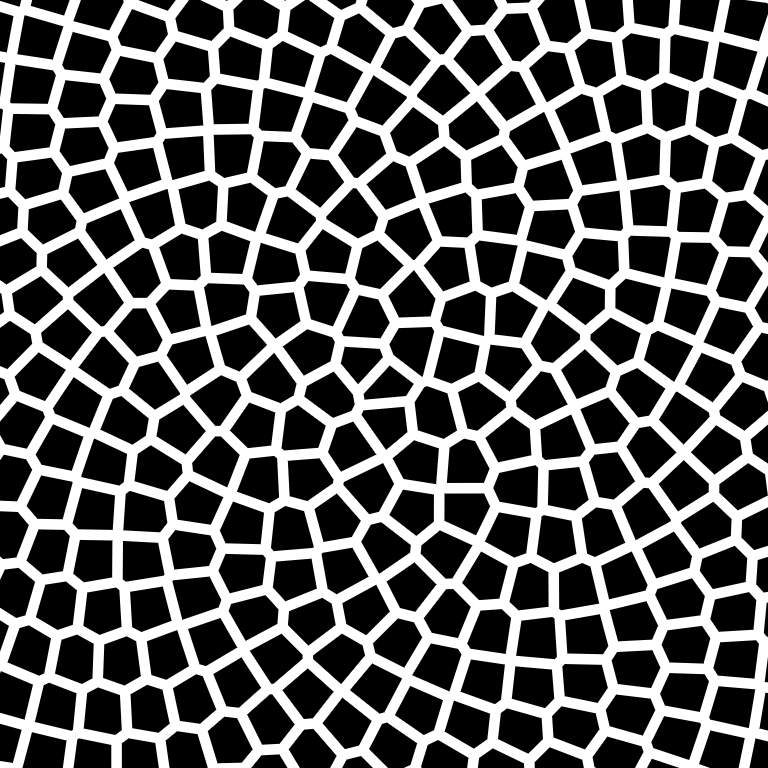
A Shadertoy shader for this pattern:

```glsl
// Voronoi cells of a sunflower (golden angle) spiral: black tiles with white walls.

#define SEEDS_IN_CIRCLE 200.0   // seeds inside the circle touching the canvas edges
#define WALL_HALF_WIDTH 0.0069  // half thickness of a wall, in canvas heights
#define SEARCH_RINGS 3.5        // radial search reach, in units of seed scale
#define GOLDEN_ANGLE 2.39996323
#define WALL_COLOR vec3(1.0)
#define TILE_COLOR vec3(0.0)

// Position of the n-th seed; radius grows with sqrt(n) for equal-area cells
vec2 seedPosition(int n, float scale) {
    float angle = float(n) * GOLDEN_ANGLE;
    return scale * sqrt(float(n)) * vec2(cos(angle), sin(angle));
}

// Exact distance from p to the closest cell wall
float wallDistance(vec2 p) {
    float scale = 0.5 / sqrt(SEEDS_IN_CIRCLE);
    float ring = length(p) / scale;

    // Only seeds within a radial band around p can matter
    float inner = max(ring - SEARCH_RINGS, 0.0);
    float outer = ring + SEARCH_RINGS;
    int first = int(inner * inner);
    int last = int(outer * outer) + 1;

    // Nearest seed owns the cell
    int owner = first;
    vec2 toOwner = vec2(0.0);
    float nearest = 1e9;
    for (int n = first; n <= last; n++) {
        vec2 toSeed = seedPosition(n, scale) - p;
        float d = dot(toSeed, toSeed);
        if (d < nearest) {
            nearest = d;
            owner = n;
            toOwner = toSeed;
        }
    }

    // Walls are the bisectors between the owner and its neighbours
    float wall = 1e9;
    for (int n = first; n <= last; n++) {
        if (n == owner) continue;
        vec2 toSeed = seedPosition(n, scale) - p;
        vec2 normal = normalize(toSeed - toOwner);
        wall = min(wall, dot(0.5 * (toOwner + toSeed), normal));
    }
    return wall;
}

void mainImage(out vec4 fragColor, in vec2 fragCoord) {
    vec2 p = (fragCoord - 0.5 * iResolution.xy) / iResolution.y;

    // One pixel wide smooth edge
    float inset = (wallDistance(p) - WALL_HALF_WIDTH) * iResolution.y;
    float tile = clamp(inset + 0.5, 0.0, 1.0);
    fragColor = vec4(mix(WALL_COLOR, TILE_COLOR, tile), 1.0);
}
```
